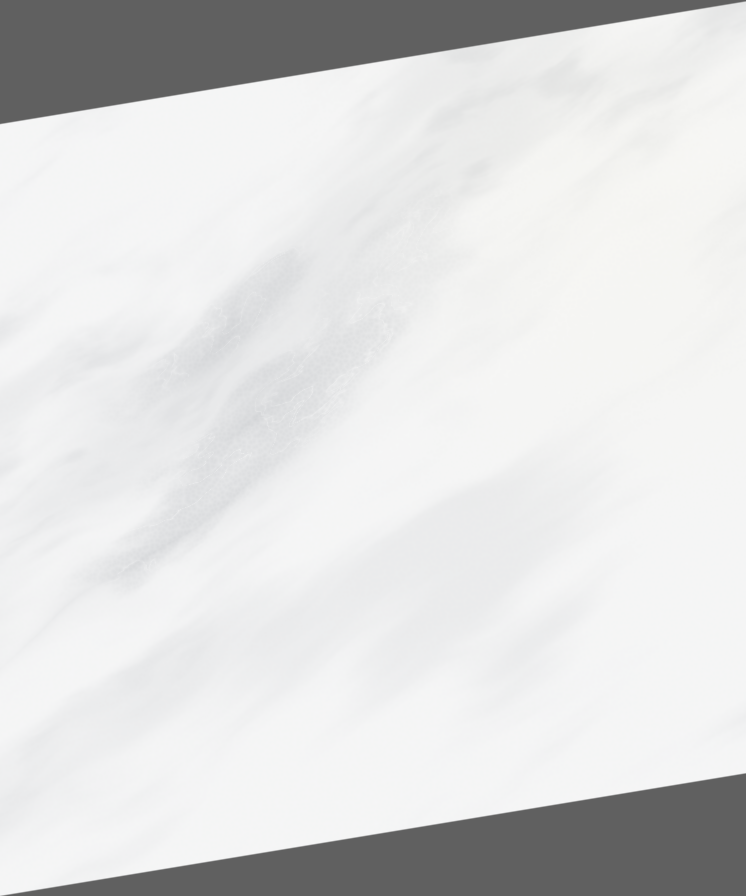
Reproduce this texture procedurally as a WebGL 2 fragment shader.

```glsl
#version 300 es
precision highp float;

#define BACKDROP vec3(0.376)
#define MARBLE_WHITE vec3(0.967, 0.968, 0.969)
#define MARBLE_GREY vec3(0.815, 0.822, 0.832)
#define WARM_TINT vec3(0.002, 0.0, -0.012)
#define SLAB_SLOPE 0.1645
#define SLAB_HEIGHT 0.8615
#define VEIN_ANGLE 0.68
#define GRAIN_SCALE 210.0

uniform vec2 u_resolution;
out vec4 fragColor;

float hash(vec2 p) {
    p = fract(p * vec2(123.34, 456.21));
    p += dot(p, p + 45.32);
    return fract(p.x * p.y);
}

float valueNoise(vec2 p) {
    vec2 cell = floor(p), f = fract(p);
    f = f * f * (3.0 - 2.0 * f);
    float low = mix(hash(cell), hash(cell + vec2(1, 0)), f.x);
    float high = mix(hash(cell + vec2(0, 1)), hash(cell + vec2(1, 1)), f.x);
    return mix(low, high, f.y);
}

float fbm(vec2 p) {
    float sum = 0.0, amp = 0.5;
    for (int i = 0; i < 5; i++) {
        sum += amp * valueNoise(p);
        p = mat2(1.6, 0.5, -0.5, 1.9) * p + 7.3;
        amp *= 0.52;
    }
    return sum;
}

// Distance to the nearest scattered crystal centre
float cellular(vec2 p) {
    vec2 cell = floor(p);
    float nearest = 2.0;
    for (int y = -1; y <= 1; y++)
        for (int x = -1; x <= 1; x++) {
            vec2 c = cell + vec2(x, y);
            vec2 centre = c + vec2(hash(c), hash(c + 31.7));
            nearest = min(nearest, distance(p, centre));
        }
    return nearest;
}

// Layered sines that bend the veins
vec2 bend(vec2 p) {
    vec2 offset = vec2(0.0);
    float freq = 9.0, amp = 0.011;
    for (int i = 0; i < 4; i++) {
        offset += amp * sin(freq * p.yx + vec2(1.3, 4.1) * float(i) + offset * 20.0);
        freq *= 1.9;
        amp *= 0.55;
    }
    return offset;
}

mat2 toVein() {
    float c = cos(VEIN_ANGLE), s = sin(VEIN_ANGLE);
    return mat2(c, -s, s, c);
}

// Ragged grey lens lying along the veins
float lens(vec2 p, vec2 centre, vec2 size, float ragged) {
    vec2 q = toVein() * (p - centre) / size;
    return 1.0 - smoothstep(0.55, 1.15, length(q) + ragged);
}

float hairline(float d, float width) {
    return exp(-abs(d) / width);
}

void main() {
    vec2 p = gl_FragCoord.xy / u_resolution.y;
    vec2 w = p + bend(p);
    vec2 q = toVein() * w;

    // Soft clouds and streaks
    float clouds = fbm(q * vec2(3.2, 13.0) + 4.0);
    float detail = fbm(q * vec2(14.0, 32.0) + 19.0);
    float upperLeft = smoothstep(-0.05, 0.25, q.y);
    float shade = 0.05 + 0.26 * smoothstep(0.42, 0.78, clouds);
    shade += 0.22 * smoothstep(0.48, 0.75, detail) * smoothstep(0.4, 0.65, clouds) * upperLeft;

    // Grey lenses
    float ragged = 1.1 * (detail - 0.5) + 0.7 * (clouds - 0.5);
    float core = lens(w, vec2(0.29, 0.525), vec2(0.185, 0.062), ragged);
    float side = lens(w, vec2(0.25, 0.645), vec2(0.15, 0.04), ragged * 1.3);
    float tip = lens(w, vec2(0.45, 0.69), vec2(0.15, 0.055), ragged * 1.2);
    float haze = lens(w, vec2(0.29, 0.58), vec2(0.36, 0.16), ragged);
    float patches = max(core, max(0.75 * side, 0.45 * tip));
    shade += patches * (0.32 + 0.3 * detail) + 0.07 * haze;

    // Thin dark seam along the lower edge of the lenses
    vec2 seam = toVein() * (w - vec2(0.195, 0.405));
    float seamFade = smoothstep(-0.38, -0.1, seam.x) * (1.0 - smoothstep(0.0, 0.22, seam.x));
    shade += 0.25 * seamFade * hairline(seam.y + 0.03 * (clouds - 0.5), 0.008);

    // Pale curls inside the grey and a clean band beside it
    float curl = hairline(fbm(w * 15.0 + 2.0 * detail) - 0.48, 0.014);
    shade -= 0.26 * curl * patches;
    float band = exp(-pow((seam.y + 0.035) / 0.045, 2.0)) * smoothstep(-0.05, 0.25, seam.x);
    shade *= 1.0 - 0.65 * band;

    // Crystal grain, strongest in the grey
    float grain = cellular(p * GRAIN_SCALE) - 0.45;
    shade -= grain * (0.03 + 0.16 * patches);

    vec3 marble = mix(MARBLE_WHITE, MARBLE_GREY, clamp(shade, 0.0, 1.0));
    marble += WARM_TINT * exp(-14.0 * dot(p - vec2(0.7, 0.77), p - vec2(0.7, 0.77)));

    // Slanted slab on the backdrop
    float rise = p.y - SLAB_SLOPE * p.x;
    float edge = abs(rise - 0.5 * SLAB_HEIGHT) - 0.5 * SLAB_HEIGHT;
    float pixel = 1.0 / u_resolution.y;
    float inside = 1.0 - smoothstep(-pixel, pixel, edge);
    fragColor = vec4(mix(BACKDROP, marble, inside), 1.0);
}
```
